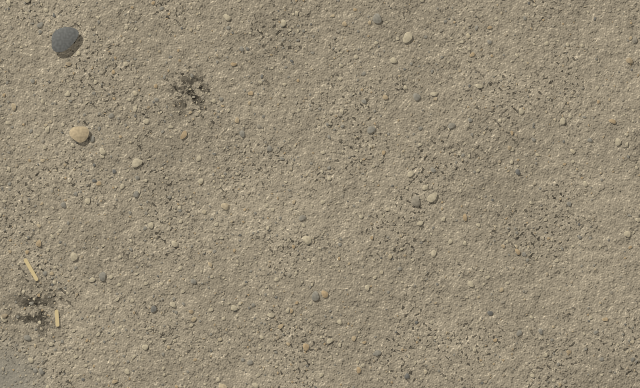
This texture is drawn by a Shadertoy shader. Its source:

```glsl
const vec3 SOIL = vec3(0.598, 0.555, 0.474);
const vec3 CREAM = vec3(0.77, 0.72, 0.60);
const vec3 TAN = vec3(0.70, 0.59, 0.43);
const vec3 GREY = vec3(0.52, 0.51, 0.47);
const vec3 SLATE = vec3(0.34, 0.35, 0.35);
const vec3 STRAW = vec3(0.80, 0.72, 0.54);
const vec2 LIGHT = vec2(-0.6, 0.8);    // direction towards the sun
const float RELIEF = 0.85;             // contrast of the crumbly soil
const float PATCHES = 0.24;            // contrast of the broad stains
const float PIT_DEPTH = 0.40;
const float SHADOW = 0.40;
const float DUST = 0.25;               // soil colour left on the stones

float hash(vec2 p) {
    return fract(sin(dot(p, vec2(127.1, 311.7))) * 43758.5453);
}
mat2 rotate(float a) {
    float c = cos(a), s = sin(a);
    return mat2(c, s, -s, c);
}
float corner(vec2 i, vec2 f, vec2 o) {
    float a = 6.2832 * hash(i + o);
    return dot(vec2(cos(a), sin(a)), f - o);
}

// Gradient noise centred on one half
float noise(vec2 p) {
    vec2 i = floor(p), f = fract(p);
    vec2 u = f * f * f * (f * (f * 6.0 - 15.0) + 10.0);
    float low = mix(corner(i, f, vec2(0)), corner(i, f, vec2(1, 0)), u.x);
    float high = mix(corner(i, f, vec2(0, 1)), corner(i, f, vec2(1)), u.x);
    return 0.5 + 0.75 * mix(low, high, u.y);
}
float fbm(vec2 p) {
    float sum = 0.0, amp = 0.533;
    for (int i = 0; i < 4; i++) {
        sum += amp * noise(p);
        p = rotate(0.6) * p * 2.03 + 17.0;
        amp *= 0.5;
    }
    return sum;
}
float cover(float d) {
    float px = 0.7 / iResolution.y;
    return smoothstep(px, -px, d);
}

// Lit slope and height of lumps from clods to sand, each octave turned
float soilRelief(vec2 p) {
    float sum = 0.0, freq = 23.0, weight = 0.11;
    for (int i = 0; i < 4; i++) {
        mat2 turn = rotate(0.5 + 1.1 * float(i));
        vec2 q = turn * p * freq + 31.0 * float(i);
        float height = noise(q);
        sum += weight * (0.8 * (height - noise(q + turn * LIGHT * 0.5)) + 0.6 * (height - 0.5));
        freq *= 2.1;
        weight *= 1.35;
    }
    return sum * (0.65 + 4.0 * abs(sum));
}

// Distance to a lumpy oval stone
float stone(vec2 q, float radius, float stretch, float seed) {
    q = rotate(seed * 6.28) * q;
    q.y *= stretch;
    float a = atan(q.y, q.x);
    float lump = 0.10 * sin(2.0 * a + seed * 40.0) + 0.08 * sin(3.0 * a + seed * 90.0);
    return length(q) - radius * (1.0 + lump);
}
vec3 stoneColor(float pick) {
    vec3 c = mix(CREAM, TAN, smoothstep(0.40, 0.65, pick));
    c = mix(c, GREY, smoothstep(0.67, 0.75, pick));
    return mix(c, SLATE, smoothstep(0.92, 0.97, pick));
}
void drawStone(inout vec3 color, vec2 q, float radius, float stretch, float seed, vec3 tint) {
    color *= 1.0 - SHADOW * cover(stone(q + LIGHT * radius * 0.5, radius, stretch, seed));
    float speck = noise(q * 160.0 + seed * 70.0) - 0.5;
    vec3 body = mix(tint, SOIL, DUST) * (0.98 + 0.18 * dot(q, LIGHT) / radius + 0.2 * speck);
    color = mix(color, body, cover(stone(q, radius, stretch, seed)));
}

// One jittered stone per grid cell; crumbs are stones of bare soil
void scatterStones(inout vec3 color, vec2 p, float cell, float density, float crumb) {
    mat2 turn = rotate(cell * 90.0);
    vec2 grid = turn * p / cell;
    vec2 id = floor(grid) + floor(cell * 3000.0);
    if (hash(id + 13.9) > density) return;
    float radius = cell * mix(0.10, 0.23, pow(hash(id + 5.7), 2.0));
    vec2 jitter = 0.5 + 0.4 * (vec2(hash(id), hash(id + 9.3)) - 0.5);
    vec2 q = (fract(grid) - jitter) * cell * turn;
    vec3 tint = mix(stoneColor(hash(id + 21.3)), SOIL * 1.06, crumb);
    drawStone(color, q, radius, 1.0 + 0.6 * hash(id + 7.7), hash(id + 3.1), tint);
}

// Dark broken ground around a centre
float hollow(vec2 p, vec2 centre, float size) {
    vec2 q = (p - centre) / size;
    return exp(-dot(q, q)) * smoothstep(0.40, 0.60, fbm(p * 42.0));
}
float twig(vec2 q, float angle, float halfLength) {
    q = rotate(angle) * q;
    q.x -= clamp(q.x, -halfLength, halfLength);
    return cover(length(q) - 0.005);
}
void drawTwig(inout vec3 color, vec2 q, float angle, float halfLength) {
    color *= 1.0 - SHADOW * twig(q + LIGHT * 0.006, angle, halfLength);
    color = mix(color, STRAW, twig(q, angle, halfLength));
}

void mainImage(out vec4 fragColor, in vec2 fragCoord) {
    vec2 p = fragCoord / iResolution.y;
    // Soil: stains, relief, pits and hollows
    vec3 color = SOIL * (1.0 + PATCHES * (fbm(p * 3.5 + 4.0) - 0.5) + RELIEF * soilRelief(p));
    float rough = smoothstep(0.40, 0.65, fbm(p * 6.0 + 40.0));
    color *= 1.0 - PIT_DEPTH * rough * smoothstep(0.66, 0.80, noise(rotate(0.8) * p * 105.0));
    color *= 1.0 - 0.65 * hollow(p, vec2(0.49, 0.76), 0.045);
    color *= 1.0 - 0.55 * hollow(p, vec2(0.09, 0.20), 0.060);
    color = mix(color, GREY, 0.5 * smoothstep(0.16, 0.04, length(p)));
    // Crumbs and grit first, then fewer and larger stones
    float stony = mix(1.1, 0.55, smoothstep(0.3, 1.5, p.x + 0.5 * p.y)) * (0.5 + fbm(p * 4.0 + 70.0));
    scatterStones(color, p, 0.013, 0.25 + 0.30 * rough, 0.75);
    scatterStones(color, p, 0.021, 0.15 + 0.35 * rough, 0.75);
    for (float i = 0.0; i < 4.0; i++)
        scatterStones(color, p, 0.016 * pow(1.62, i), (0.42 - 0.08 * i) * stony, 0.15);
    // Large stones and twigs on the left
    drawStone(color, p - vec2(0.165, 0.90), 0.040, 1.5, 0.93, SLATE * 1.1);
    drawStone(color, p - vec2(0.205, 0.655), 0.024, 1.1, 0.40, mix(CREAM, TAN, 0.5));
    drawTwig(color, p - vec2(0.080, 0.305), 1.05, 0.028);
    drawTwig(color, p - vec2(0.147, 0.180), 1.50, 0.017);
    fragColor = vec4(clamp(color, 0.0, 1.0), 1.0);
}
```
